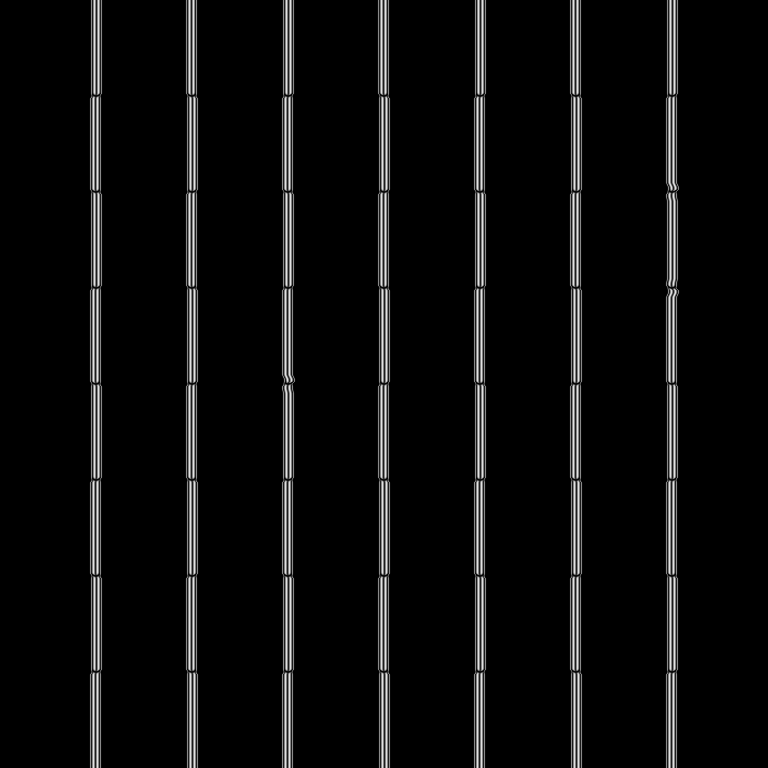
Reproduce this pattern procedurally as a Shadertoy shader.

```glsl
// Draws seven vertical cords, each a bright strand pair with thin edges, knotted on a square grid.

const float CELLS       = 8.0;           // grid cells across and down
const float UNIT        = 1.0 / 768.0;   // fine measure, in canvas heights
const float CORE_OFFSET = 2.0 * UNIT;    // bright strands, from the cord axis
const float EDGE_OFFSET = 5.0 * UNIT;    // thin outer strands, from the cord axis
const float CORE_SPREAD = 0.92 * UNIT;   // softness of a bright strand
const float EDGE_SPREAD = 0.30 * UNIT;   // softness of a thin strand
const float STAGGER     = 0.5 * UNIT;    // sideways step of alternate segments
const float KNOT_REACH  = 3.0 * UNIT;    // height over which strands pinch
const float KNOT_PINCH  = 0.8;           // strand offset left inside a knot
const float GAP_SPREAD  = 0.9 * UNIT;    // softness of the dark knot gap
const float GAP_BOW     = 0.12;          // curvature of the gap, per UNIT
const float SLIP        = 2.0 * UNIT;    // sideways slip at a worn knot
const float SLIP_REACH  = 10.0 * UNIT;   // height of a worn knot's bend
const vec3  BACKGROUND  = vec3(0.0);
const vec3  CORE_COLOR  = vec3(0.89);
const vec3  EDGE_COLOR  = vec3(0.54);

// Bell-shaped strand that never gets thinner than a pixel can show.
float strand(float offset, float spread) {
    float pixel = 0.3 / iResolution.y;
    return exp(-0.5 * offset * offset / (spread * spread + pixel * pixel));
}

// Integer hash that singles out a few worn knots.
bool isWorn(ivec2 knot) {
    int k = knot.x, m = knot.y;
    return (60 + 32 * m - m * m - k * (3 * m + 4)) % 31 == 0;
}

// True for grid lines strictly inside the canvas.
bool isInner(float line) {
    return line > 0.5 && line < CELLS - 0.5;
}

void mainImage(out vec4 fragColor, in vec2 fragCoord) {
    vec2 uv = fragCoord / iResolution.xy;

    // Nearest grid crossing and the position relative to it
    vec2 knot = floor(uv * CELLS + 0.5);
    vec2 p = uv - knot / CELLS;
    float row = floor(uv.y * CELLS);
    bool hasKnot = isInner(knot.y);

    // Alternate segments step sideways and ease together at the knots
    float side = mod(knot.x + row, 2.0) < 0.5 ? 1.0 : -1.0;
    float free = hasKnot ? smoothstep(0.0, KNOT_REACH, abs(p.y)) : 1.0;
    float shift = side * STAGGER;
    if (hasKnot && isWorn(ivec2(knot))) {
        float bend = 1.0 - smoothstep(0.4 * SLIP_REACH, SLIP_REACH, abs(p.y));
        shift += (side < 0.0 ? SLIP : -0.5 * SLIP) * bend;
    }
    float d = p.x - shift * free;

    // Mirrored pair of bright strands between thin edges
    float pinch = mix(KNOT_PINCH, 1.0, free);
    float core = strand(abs(d) - CORE_OFFSET * pinch, CORE_SPREAD);
    float edge = strand(abs(d) - EDGE_OFFSET * pinch, EDGE_SPREAD);
    vec3 color = max(CORE_COLOR * core, EDGE_COLOR * edge);

    // Bowed dark gap through each knot
    if (hasKnot) {
        float bow = GAP_BOW * d * d / UNIT;
        float gap = strand(p.y - bow, GAP_SPREAD);
        gap *= 1.0 - smoothstep(3.0 * UNIT, 5.0 * UNIT, abs(d));
        color = mix(color, BACKGROUND, gap);
    }

    fragColor = vec4(isInner(knot.x) ? color : BACKGROUND, 1.0);
}
```
